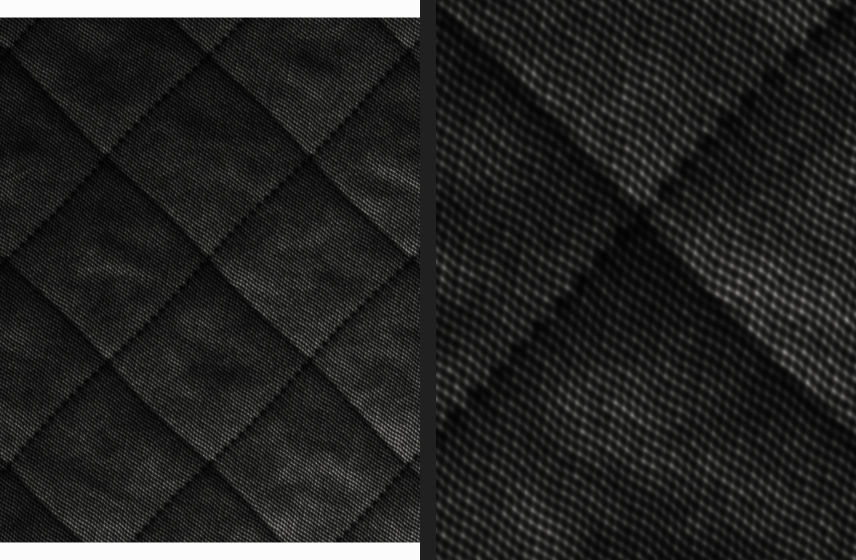
Left: the whole. Right: its middle third, enlarged.
Give the GLSL for this texture, as a Shadertoy shader.

```glsl
// Black quilted twill between white margins: a diamond lattice of sewn seams over soft padding.
// Seams come from a skewed lattice, creases from layered sines, cloth from crossed sine ribs.
// All shading is summed as log-brightness, then turned into a near-neutral grey.
#define DIAMOND vec2(0.479, 0.490)   // diamond diagonals, in canvas widths
#define CROSSING vec2(0.495, 0.715)  // one seam crossing
#define MARGIN 0.0313                // white bar, in canvas heights
#define STITCHES 14.0                // stitches per diamond side
#define SEAM_WIDTH 0.017             // in diamond sides
#define RIB_PITCH 0.0083             // twill rib spacing
#define RIB_ANGLE 0.62               // downward slope of the ribs
#define CLOTH_GREY 0.108
#define CONTRAST 0.65
#define WHITE vec3(0.99)

const float TAU = 6.2831853;

float hash(vec2 p) {
    vec3 q = fract(vec3(p.xyx) * 0.1031);
    q += dot(q, q.yzx + 33.33);
    return fract((q.x + q.y) * q.z);
}

// Soft irregular creases, about -1 to 1
float creases(vec2 p) {
    float sum = 0.0, weight = 0.55;
    for (int i = 0; i < 4; i++) {
        p += 0.45 * sin(p.yx * 1.3 + float(i) * 1.9);
        sum += weight * sin(p.x + 0.6 * sin(p.y)) * cos(p.y);
        p = mat2(0.8, 0.6, -0.6, 0.8) * p * 1.75;
        weight *= 0.65;
    }
    return sum;
}

// Twill ribs crossed by finer threads, with a random tone for each thread bump
float twill(vec2 p, float pixel) {
    float c = cos(RIB_ANGLE), s = sin(RIB_ANGLE);
    vec2 t = vec2(c * p.x - s * p.y, s * p.x + c * p.y) / RIB_PITCH;
    t.y += 0.12 * sin(t.x * 0.31) + 0.10 * sin(t.x * 0.83 + t.y * 0.2);
    t.x += 0.5 * t.y;
    float rib = sin(TAU * t.y);
    float thread = sin(TAU * t.x);
    vec2 bump = sin(0.5 * TAU * fract(t));
    float tone = (hash(floor(t) + 200.0) - 0.5) * bump.x * bump.y;
    float visible = 1.0 - smoothstep(0.4, 0.7, pixel / RIB_PITCH);
    return visible * (0.85 * rib + 0.42 * thread + 1.5 * tone);
}

// Lit and shaded flanks on the two sides of a seam
float flank(float d, float lit, float dark, float reach) {
    float side = smoothstep(-0.018, 0.018, d);
    return mix(-dark, lit, side) * exp(-abs(d) / reach);
}

float groove(float d, float width) {
    return exp(-d * d / (width * width));
}

void mainImage(out vec4 fragColor, in vec2 fragCoord) {
    float pixel = 1.0 / iResolution.x;
    vec2 p = fragCoord * pixel;

    // Lattice: x counts falling seams, y counts rising seams
    vec2 q = (p - CROSSING) / DIAMOND;
    vec2 lattice = vec2(q.x + q.y, q.x - q.y);
    lattice += 0.014 * sin(lattice.yx * vec2(4.1, 3.7) + vec2(0.0, 0.4));
    vec2 stitch = sin(TAU * STITCHES * lattice.yx);
    lattice += stitch * vec2(0.003, 0.007);
    vec2 d = lattice - round(lattice);
    vec2 cell = floor(lattice);
    float variation = hash(cell + 50.0);

    // Padding: seam flanks, pucker beside the rising stitches, creases
    float shade = flank(d.x, 0.75, 1.0, 0.11) + flank(d.y, -0.55, -0.45, 0.09);
    float pucker = smoothstep(-0.01, 0.015, d.y) * exp(-max(d.y, 0.0) / 0.055);
    shade -= pucker * (0.45 + 0.55 * stitch.y);
    vec2 inside = lattice - cell - 0.5;
    float pad = (1.0 - 4.0 * inside.x * inside.x) * (1.0 - 4.0 * inside.y * inside.y);
    vec2 fold = vec2(p.x * 15.0 + p.y * 6.0, p.y * 27.0) + 2.0 * variation;
    shade += (0.25 + 0.75 * pad) * creases(fold) + 0.3 * pad * (variation - 0.5);

    // Seam threads sunk into grooves
    shade -= groove(d.x, SEAM_WIDTH) * (1.0 + 0.25 * stitch.x);
    shade -= groove(d.y, SEAM_WIDTH) * (0.9 + 0.5 * stitch.y);

    // Broad light, stronger at the lower right
    float height = iResolution.y * pixel;
    shade += 0.7 * (p.x - 0.5) - 0.8 * (p.y / height - 0.5);

    // Cloth bends slightly over the padding
    vec2 bend = 0.006 * pad * vec2(inside.x + inside.y, inside.x - inside.y);
    shade += twill(p + bend, pixel);
    float grey = min(CLOTH_GREY * exp(CONTRAST * shade), 0.5);
    vec3 color = grey * vec3(1.01, 1.0, 0.985);

    // White bars above and below
    float y = fragCoord.y / iResolution.y;
    float edge = 0.75 / iResolution.y;
    float cloth = smoothstep(-edge, edge, min(y, 1.0 - y) - MARGIN);
    fragColor = vec4(mix(WHITE, color, cloth), 1.0);
}
```
